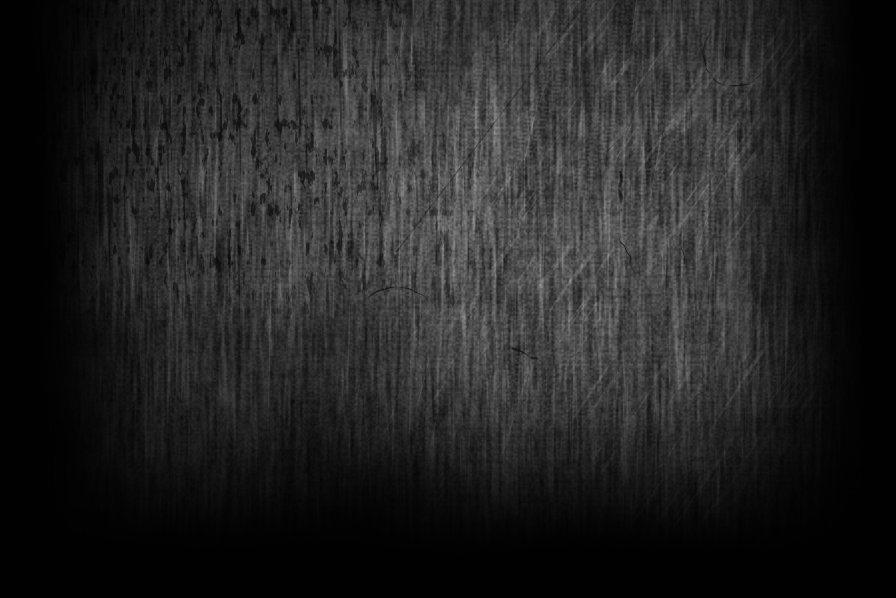
Give the GLSL for this texture, as a Shadertoy shader.

```glsl
// Dark brushed metal under a soft off-centre light with heavy black borders.
// Stretched value noise makes the grain and threads; looped segments make the
// scratches; a few thin broken arcs and strokes add the larger dark scars.

float hash(vec2 p) {
    return fract(sin(dot(p, vec2(127.1, 311.7))) * 43758.5453);
}

float noise(vec2 p) {
    vec2 cell = floor(p), f = fract(p);
    f = f * f * (3.0 - 2.0 * f);
    float low = mix(hash(cell), hash(cell + vec2(1.0, 0.0)), f.x);
    float high = mix(hash(cell + vec2(0.0, 1.0)), hash(cell + 1.0), f.x);
    return mix(low, high, f.y);
}

float fbm(vec2 p) {
    float sum = 0.0, weight = 0.5;
    for (int i = 0; i < 4; i++) {
        sum += weight * noise(p);
        p = p * 2.03 + 17.3;
        weight *= 0.5;
    }
    return sum / 0.9375;
}

float segmentDistance(vec2 p, vec2 a, vec2 b) {
    vec2 d = b - a;
    return length(p - a - d * clamp(dot(p - a, d) / dot(d, d), 0.0, 1.0));
}

float stroke(float dist, float width, float aa) {
    return 1.0 - smoothstep(width - aa, width + aa, dist);
}

// Noise stretched along a line leaning by an angle from vertical
float fibres(vec2 p, float lean, float across, float along) {
    vec2 dir = vec2(sin(lean), cos(lean));
    vec2 q = vec2(dot(p, vec2(dir.y, -dir.x)), dot(p, dir));
    return noise(q * vec2(across, along) + 31.0 * lean);
}

// Only the crests of the fibres, as sparse thin threads
float threads(vec2 p, float lean, float across, float along) {
    return smoothstep(0.66, 0.95, fibres(p, lean, across, along));
}

// Scattered fading scratches, mostly close to vertical
float scratches(vec2 p, int count, float seed, float lean, float reach, float aspect, float aa) {
    float sum = 0.0;
    for (int i = 0; i < count; i++) {
        vec2 id = vec2(float(i), seed);
        vec2 centre = vec2(mix(0.1, 0.94, hash(id)) * aspect, mix(0.12, 1.0, hash(id + 3.7)));
        float turn = hash(id + 8.1) * 1.3 - 0.3;
        float angle = lean * turn * abs(turn);
        vec2 arm = vec2(sin(angle), cos(angle)) * reach * mix(0.2, 1.0, hash(id + 5.3));
        float fade = 1.0 - smoothstep(0.2, 1.0, length(p - centre) / length(arm));
        float strength = mix(0.3, 1.0, hash(id + 12.9));
        sum += strength * fade * stroke(segmentDistance(p, centre - arm, centre + arm), 0.0006, aa);
    }
    return min(sum, 1.5);
}

// Broad light: borders, central glow and the dimmer left corners
float lighting(vec2 uv, float wobble) {
    vec2 w = uv + wobble * vec2(0.05, 0.07);
    float sides = smoothstep(0.03, 0.22, w.x) * (1.0 - smoothstep(0.77, 0.97, w.x));
    float base = smoothstep(0.06, 0.43, w.y);
    float top = 1.0 - 0.22 * smoothstep(0.72, 1.05, w.y);
    vec2 g = (uv - vec2(0.58, 0.63)) / vec2(0.26, 0.36);
    float glow = 0.235 + 0.115 * exp(-dot(g, g));
    float lowerLeft = (1.0 - smoothstep(0.42, 0.54, w.y)) * (1.0 - smoothstep(0.36, 0.58, w.x));
    float upperLeft = smoothstep(0.7, 1.0, w.y) * (1.0 - smoothstep(0.15, 0.42, w.x));
    return sides * base * top * glow * (1.0 - 0.3 * lowerLeft) * (1.0 - 0.25 * upperLeft);
}

// Larger dark scars, thin and broken
float scars(vec2 p, float aa) {
    vec2 q = p + (noise(p * 70.0) - 0.5) * 0.007;
    float mark = 0.8 * stroke(segmentDistance(p, vec2(0.664, 0.58), vec2(0.967, 0.98)), 0.0006, aa);
    mark += stroke(segmentDistance(q, vec2(0.857, 0.418), vec2(0.897, 0.398)), 0.0012, aa);
    mark += stroke(segmentDistance(q, vec2(1.033, 0.61), vec2(1.058, 0.55)), 0.001, aa);
    mark += stroke(segmentDistance(q, vec2(1.012, 0.745), vec2(1.04, 0.77)), 0.0008, aa);
    mark += stroke(segmentDistance(q, vec2(1.137, 0.61), vec2(1.146, 0.56)), 0.0006, aa);
    // Hook at the upper right and shallow arch near the middle
    vec2 hook = q - vec2(1.23, 0.91);
    float hookSide = 1.0 - smoothstep(-0.02, 0.02, hook.y + hook.x * 0.8);
    mark += hookSide * stroke(abs(length(hook) - 0.054), 0.0008, aa);
    vec2 arch = q - vec2(0.662, 0.45);
    float archSpan = smoothstep(0.0, 0.02, arch.y) * (1.0 - smoothstep(0.035, 0.06, abs(arch.x)));
    mark += archSpan * stroke(abs(length(arch) - 0.07), 0.001, aa);
    // Rough column of pits
    float pits = smoothstep(0.45, 0.7, noise(p * vec2(40.0, 130.0)));
    mark += pits * stroke(segmentDistance(q, vec2(1.039, 0.65), vec2(1.036, 0.71)), 0.0025, aa);
    return min(mark, 1.0) * mix(0.35, 1.0, smoothstep(0.25, 0.55, noise(p * 95.0)));
}

void mainImage(out vec4 fragColor, in vec2 fragCoord) {
    vec2 uv = fragCoord / iResolution.xy;
    vec2 p = fragCoord / iResolution.y;
    float aspect = iResolution.x / iResolution.y;
    float aa = 0.9 / iResolution.y;
    float light = lighting(uv, fbm(p * 5.0) - 0.5);
    float worn = (1.0 - smoothstep(0.3, 0.6, uv.x)) * smoothstep(0.4, 0.6, uv.y);

    // Fine brushed grain with pixel-scale grit
    float tone = 0.9 + 0.45 * (fibres(p, 0.0, 250.0, 16.0) - 0.5);
    tone += 0.36 * (fibres(p, 0.07, 210.0, 22.0) - 0.5);
    tone += 0.16 * (fibres(p, 0.0, 80.0, 5.0) - 0.5) + 0.14 * (fibres(p, 1.57, 230.0, 14.0) - 0.5);
    tone += 0.42 * (noise(p * 300.0) - 0.5) + 0.25 * (fbm(p * vec2(14.0, 8.0)) - 0.5);

    // Pale threads upright and leaning, dark ones in the worn part
    float patches = smoothstep(0.38, 0.65, fbm(p * 6.0 + 9.0));
    tone += 0.3 * threads(p, 0.02, 220.0, 9.0) + 0.22 * threads(p, -0.06, 200.0, 12.0);
    tone += 0.32 * patches * smoothstep(0.3, 0.6, uv.x) * threads(p, 0.6, 210.0, 11.0);
    tone *= 1.0 - mix(0.2, 0.5, worn) * threads(p, -0.015, 190.0, 13.0);

    // Small worn flecks, densest at the upper left
    float fleck = smoothstep(0.58, 0.74, fbm(p * vec2(130.0, 48.0)));
    tone *= 1.0 - fleck * mix(0.18, 0.6, worn);

    tone += 0.42 * scratches(p, 130, 1.0, 0.7, 0.13, aspect, aa);
    tone *= 1.0 - 0.4 * scratches(p, 45, 41.0, 1.2, 0.055, aspect, aa);
    tone *= 1.0 - 0.65 * scars(p, aa);
    fragColor = vec4(vec3(clamp(0.004 + light * tone, 0.0, 1.0)), 1.0);
}
```
